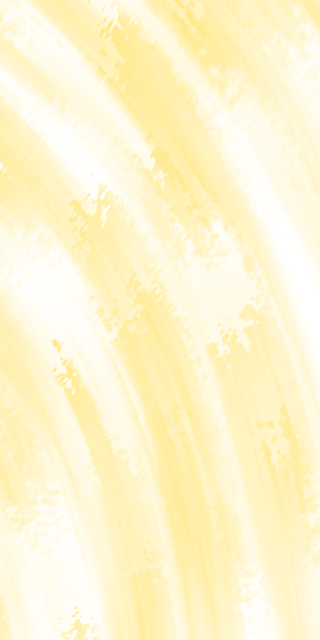
Give the GLSL for this background, as a Shadertoy shader.

```glsl
float hash(vec2 p) {
    return fract(sin(dot(p, vec2(127.1, 311.7))) * 43758.5453);
}

float noise(vec2 p) {
    vec2 cell = floor(p), f = fract(p);
    f = f * f * (3.0 - 2.0 * f);
    return mix(mix(hash(cell), hash(cell + vec2(1, 0)), f.x),
               mix(hash(cell + vec2(0, 1)), hash(cell + vec2(1, 1)), f.x), f.y);
}

// Sweep coordinates: x runs across the brush strokes, y along them
vec2 sweep(vec2 p) {
    vec2 q = vec2(p.x + 0.9, 0.71 * (p.y + 0.3));
    return vec2(length(q), 1.7 * atan(q.y, q.x));
}

void mainImage(out vec4 fragColor, in vec2 fragCoord) {
    vec2 p = 2.0 * fragCoord / iResolution.y;
    vec2 b = sweep(p);

    // Bristle marks and dry-brush grain
    float coarse = noise(b * vec2(19.0, 2.2) + 7.0);
    float bristle = noise(b * vec2(58.0, 3.5) + 31.0);
    float hair = noise(b * vec2(125.0, 7.0) + 53.0);
    float grain = 0.6 * noise(b * vec2(75.0, 125.0)) + 0.4 * noise(b * vec2(32.0, 48.0));

    // Pale underlying wash
    float wash = 0.55 * noise(b * vec2(6.0, 1.4) + 3.0) + 0.3 * coarse + 0.15 * bristle;
    float ink = 0.01 + 0.25 * smoothstep(0.2, 0.8, wash);

    // Overlapping strokes, laid from top to bottom
    const float COUNT = 40.0;
    for (float i = 0.0; i < COUNT; i++) {
        vec2 seed = vec2(i, 4.0);
        vec2 start = vec2(1.45 * fract(i * 0.618 + 0.3) - 0.35,
                          2.45 - 2.4 * (i + hash(seed)) / COUNT);
        vec2 head = sweep(start);
        bool white = hash(seed + 11.0) < 0.4;
        float width = mix(0.05, 0.13, hash(seed + 23.0));
        float reach = white ? 0.75 : mix(0.3, 0.7, hash(seed + 37.0));

        // Soft inner side, broken outer side
        float across = (b.x - head.x) / width + 0.5 * (coarse - 0.5) + 0.3 * (bristle - 0.5);
        float side = smoothstep(-1.1, -0.2, across)
                   * smoothstep(1.1, 0.6, across + 0.5 * (grain - 0.5));

        // Ragged head and fading tail
        float drag = (head.y - b.y) * b.x * 0.65;
        float ragged = drag + 0.26 * (grain - 0.5) + 0.12 * (bristle - 0.5)
                     + 0.1 * (noise(vec2(b.x * 24.0, i)) - 0.5);
        float soft = white ? 0.13 : 0.018;
        float cover = side * smoothstep(-soft, soft, ragged) * exp(-max(drag, 0.0) / reach);

        float pigment = white ? 0.0 : mix(0.28, 0.43, hash(seed + 41.0));
        ink = mix(ink, pigment, 0.93 * cover);
    }

    // Fine streaks and slight mottling
    ink *= 0.73 + 0.3 * bristle + 0.16 * hair + 0.12 * grain;
    ink += 0.035 * (coarse - 0.5) + 0.02 * (hair - 0.5);
    ink = clamp(ink, 0.0, 0.5);

    fragColor = vec4(1.0 - ink * vec3(0.0, 0.19, 1.0), 1.0);
}
```
